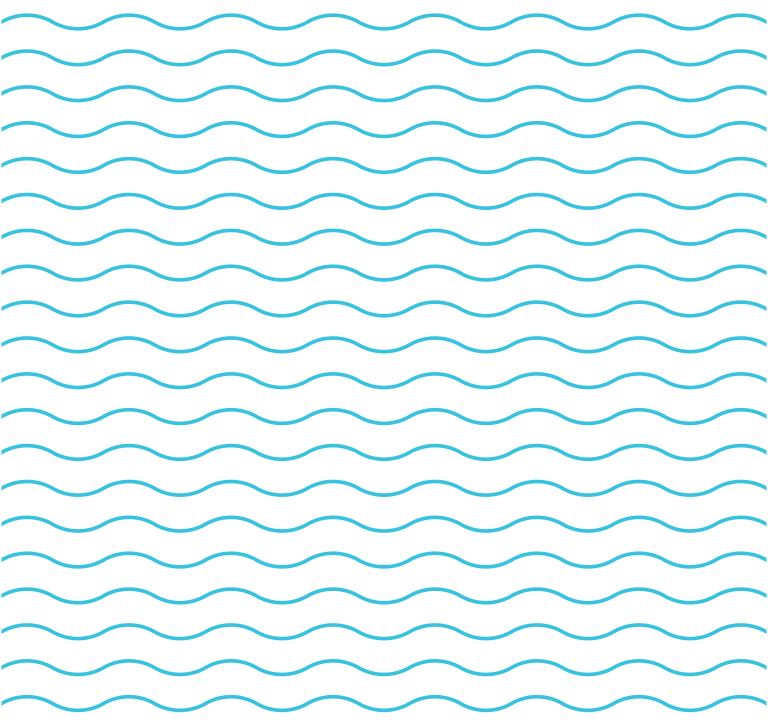
Reproduce this pattern procedurally as a Shadertoy shader.

```glsl
// Signed distance to a wave line of unit length, built from circular arcs.
float waveLine(vec2 p, float amplitude, float halfWidth) {
    float radius = (0.0625 + amplitude * amplitude) / (2.0 * amplitude);
    float arc = round(p.x * 2.0);
    float side = mod(arc, 2.0) * 2.0 - 1.0; // odd arcs are crests, even ones troughs
    vec2 fromCentre = vec2(p.x - arc * 0.5, side * p.y + radius - amplitude);
    return abs(length(fromCentre) - radius) - halfWidth;
}

void mainImage(out vec4 fragColor, in vec2 fragCoord) {
    // Centred coordinates measured in wavelengths
    float pixel = 7.53 / iResolution.x;
    vec2 p = (fragCoord - 0.5 * iResolution.xy) * pixel;
    p.y += 0.0075;

    // Stacked rows of the same wave
    float rowPitch = 0.3517;
    float rowY = (fract(p.y / rowPitch) - 0.5) * rowPitch;
    float dist = waveLine(vec2(p.x, rowY), 0.0667, 0.0178);

    // Lines stop just short of the side edges
    dist = max(dist, abs(p.x) - 3.75);

    float ink = clamp(0.5 - dist / pixel, 0.0, 1.0);
    vec3 paper = vec3(1.0);
    vec3 aqua = vec3(0.22, 0.76, 0.87);
    fragColor = vec4(mix(paper, aqua, ink), 1.0);
}
```
